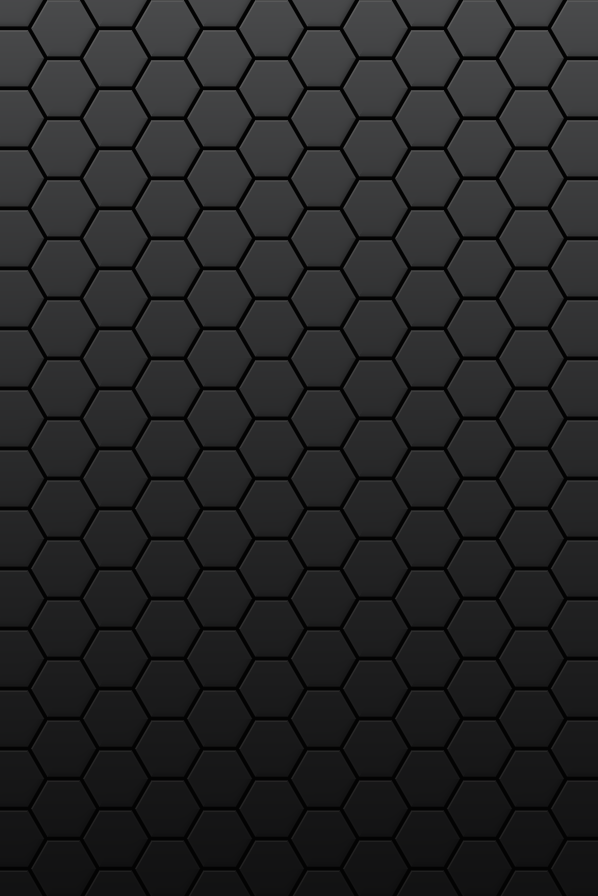
A Shadertoy shader for this pattern:

```glsl
// Dark honeycomb of flat-topped hexagonal tiles, lit softly from the upper left.
// Two interleaved rectangular lattices give the nearest tile; the distance to
// its closest side draws the black groove, the soft shadow and the bevel glint.

const float PITCH = 0.06699;                  // tile height, in canvas heights
const vec2 TILE_ORIGIN = vec2(0.0130, 0.9349);
const float GROOVE_HALF_WIDTH = 0.0021;
const float GLINT_WIDTH = 0.0016;
const float SHADOW_WIDTH = 0.0028;
const vec2 LIGHT_DIR = vec2(-0.5, 0.866);

const vec3 GROOVE_COLOR = vec3(0.012, 0.012, 0.013);
const vec3 FACE_BOTTOM = vec3(0.070, 0.070, 0.073);
const vec3 FACE_TOP = vec3(0.282, 0.285, 0.290);
const vec3 GLINT_COLOR = vec3(0.100, 0.096, 0.090);

// Offset from the center of the nearest tile.
vec2 tileOffset(vec2 p, float pitch) {
    vec2 period = pitch * vec2(sqrt(3.0), 1.0);
    vec2 a = mod(p + 0.5 * period, period) - 0.5 * period;
    vec2 b = mod(p, period) - 0.5 * period;
    return dot(a, a) < dot(b, b) ? a : b;
}

// Outward normal of the side nearest to an offset within a tile.
vec2 sideNormal(vec2 offset) {
    vec2 slanted = vec2(0.866025, 0.5);
    vec2 q = abs(offset);
    vec2 normal = q.y > dot(q, slanted) ? vec2(0.0, 1.0) : slanted;
    return normal * vec2(offset.x < 0.0 ? -1.0 : 1.0, offset.y < 0.0 ? -1.0 : 1.0);
}

// Face color, darkening smoothly toward the bottom of the canvas.
vec3 faceColor(float height, float localHeight) {
    vec3 base = mix(FACE_BOTTOM, FACE_TOP, pow(clamp(height, 0.0, 1.0), 1.2));
    return base * (1.0 + 0.06 * localHeight);
}

// Antialiased step up at an edge.
float softStep(float edge, float x, float blur) {
    return smoothstep(edge - blur, edge + blur, x);
}

void mainImage(out vec4 fragColor, in vec2 fragCoord) {
    vec2 p = fragCoord / iResolution.y;
    float pixel = 1.0 / iResolution.y;

    // Tile geometry
    vec2 offset = tileOffset(p - TILE_ORIGIN, PITCH);
    vec2 normal = sideNormal(offset);
    float inset = 0.5 * PITCH - dot(offset, normal);
    float depth = inset - GROOVE_HALF_WIDTH;
    float facing = dot(normal, LIGHT_DIR);

    // Face with a shadow along the sides turned from the light
    vec3 color = faceColor(p.y, offset.y / PITCH);
    float shadow = exp(-max(depth, 0.0) / SHADOW_WIDTH);
    color *= 1.0 - 0.35 * shadow * max(-facing, 0.0);

    // Thin glint on the sides turned to the light
    float glint = 1.0 - softStep(GLINT_WIDTH, depth, 0.6 * pixel);
    color += GLINT_COLOR * glint * max(facing, 0.12) * mix(0.6, 1.0, p.y);

    // Groove between tiles
    color = mix(GROOVE_COLOR, color, softStep(0.0, depth, 0.7 * pixel));

    fragColor = vec4(color, 1.0);
}
```
